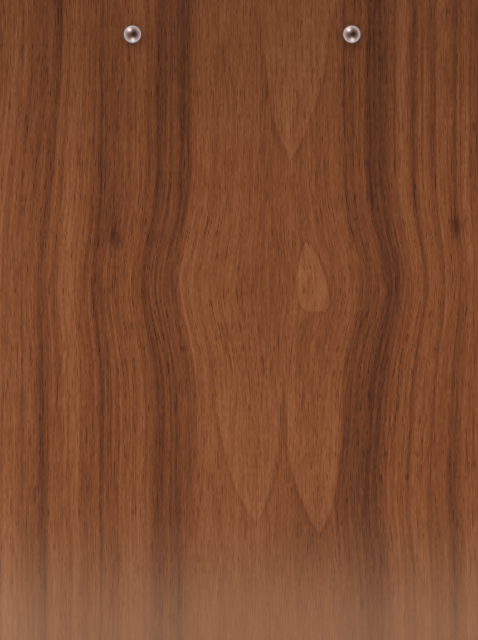
A Shadertoy shader for this texture:

```glsl
// Walnut veneer with a bulging cathedral grain and two polished metal pins.

// Grain streaks: centre, half width, tone change
const vec3 STREAKS[15] = vec3[15](
    vec3(.048, .020, -.12), vec3(.091, .013, -.28), vec3(.135, .020, .07),
    vec3(.212, .004, -.16), vec3(.238, .008, -.10), vec3(.285, .028, .06),
    vec3(.340, .014, -.21), vec3(.381, .021, -.25), vec3(.432, .014, .07),
    vec3(.736, .016, -.20), vec3(.788, .026, -.27), vec3(.842, .020, .10),
    vec3(.866, .007, -.20), vec3(.952, .007, -.22), vec3(.985, .015, -.06));

float hash(vec2 p) {
    vec3 q = fract(p.xyx * .1031);
    q += dot(q, q.yzx + 33.33);
    return fract((q.x + q.y) * q.z);
}

float noise(vec2 p) {
    vec2 cell = floor(p), f = fract(p);
    f = f * f * (3. - 2. * f);
    return mix(mix(hash(cell), hash(cell + vec2(1, 0)), f.x),
               mix(hash(cell + vec2(0, 1)), hash(cell + vec2(1, 1)), f.x), f.y);
}

float bell(float x, float width) {
    x /= width;
    return exp(-x * x);
}

// Straightens the bulging fibres into a cross-grain coordinate
float grainCoord(vec2 uv) {
    float side = (uv.x - .575) / .19;
    float push = side * exp(.5 - .5 * side * side);
    float s = uv.x - .037 * push * bell(uv.y - .555, .095);
    s += .014 * max(push, 0.) * bell(uv.y - .24, .11);
    s -= .035 * smoothstep(.55, 1., uv.y) * (1. - smoothstep(.1, .24, uv.x));
    return s + .003 * (noise(vec2(uv.x * 5., uv.y * 9.)) - .5);
}

float streakTone(float s) {
    float tone = 0.;
    for (int i = 0; i < 15; i++)
        tone += STREAKS[i].z * bell(s - STREAKS[i].x, STREAKS[i].y);
    return tone;
}

// Downward pointing growth ring; reach holds its left and right half widths
float tongueTone(vec2 uv, vec2 tip, vec2 reach, float taper, float rise) {
    float h = uv.y - tip.y;
    float x = uv.x - tip.x + .010 * (noise(uv * vec2(5., 16.) + tip * 40.) - .5);
    float span = (x < 0. ? reach.x : reach.y) * (1. - exp(-max(h, 0.) / taper));
    float edge = abs(x) - span;
    float fade = smoothstep(-.008, .012, h) * (1. - smoothstep(.4 * rise, rise, h));
    float pale = 1. - smoothstep(-.002, .003, edge);
    return fade * (pale * (.4 + .6 * bell(edge, .03)) - .5 * bell(edge - .004, .006));
}

// Closed pale drop, blunt below and pointed above
float dropTone(vec2 uv, vec2 base, float width, float height) {
    float t = clamp((uv.y - base.y) / height, 0., 1.);
    float span = 1.75 * width * pow(t, .25) * pow(1. - t, .75);
    float edge = abs(uv.x - base.x + .019 * t) - span;
    float fade = smoothstep(0., .03, t) * (1. - smoothstep(.94, 1., t));
    return fade * (1. - smoothstep(-.002, .003, edge) - .6 * bell(edge - .003, .004));
}

float knot(vec2 uv, vec2 centre) {
    vec2 d = uv - centre;
    return bell(length(d * vec2(1., .8)), .013) + .4 * bell(d.x, .009) * bell(d.y - .03, .06);
}

vec3 woodColor(float tone) {
    vec3 deep = vec3(.30, .170, .118), mid = vec3(.485, .280, .168), pale = vec3(.63, .42, .28);
    return tone < .5 ? mix(deep, mid, max(tone, 0.) * 2.) : mix(mid, pale, min(tone, 1.) * 2. - 1.);
}

vec3 addPin(vec3 color, vec2 d, float radius, float pixel) {
    color *= 1. - .35 * bell(length(d + vec2(-.002, .004)), radius * 1.1);
    vec2 q = d / radius;
    float r = length(q);
    vec3 metal = mix(vec3(.40, .30, .26), vec3(.72, .65, .66), smoothstep(.3, .95, r));
    metal = mix(metal, vec3(.16, .09, .07), .8 * bell(length(q - vec2(.15, 0.)), .34));
    metal += .55 * bell(length(q - vec2(-.3, .45)), .25) + .45 * bell(length(q - vec2(.05, -.55)), .25);
    metal *= 1. - .35 * smoothstep(.85, 1., r);
    return mix(color, metal, 1. - smoothstep(-pixel, pixel, length(d) - radius));
}

void mainImage(out vec4 fragColor, in vec2 fragCoord) {
    vec2 uv = fragCoord / iResolution.xy;
    float s = grainCoord(uv);
    float heart = smoothstep(.403, .417, s) * (1. - smoothstep(.706, .722, s));

    // Long streaks, broad and narrow
    float tone = .49 + streakTone(s) + .06 * heart;
    tone += (.22 - .15 * heart) * (noise(vec2(s * 75., uv.y * 1.5)) - .5);
    tone += (.24 - .17 * heart) * (noise(vec2(s * 190., uv.y * 2.5)) - .5);
    tone += .08 * (noise(vec2(s * 14., uv.y * 2.) + 7.) - .5);

    // Rings of the heartwood
    tone += .17 * tongueTone(uv, vec2(.671, .165), vec2(.080, .050), .075, .32);
    tone += .12 * tongueTone(uv, vec2(.537, .183), vec2(.090, .060), .085, .32);
    tone += .12 * tongueTone(uv, vec2(.607, .748), vec2(.070, .105), .120, .40);
    tone += .06 * tongueTone(uv, vec2(.600, .785), vec2(.045, .060), .100, .30);
    tone += .16 * dropTone(uv, vec2(.661, .512), .032, .112);
    tone -= .14 * bell(uv.x - .65, .06) * bell(uv.y - .16, .08);
    tone -= .06 * bell(uv.x - .54, .07) * bell(uv.y - .56, .16);
    tone += .09 * bell(uv.x - .447 - .025 * bell(uv.y - .17, .07), .006) * (1. - smoothstep(.3, .45, uv.y));
    for (int i = 0; i < 3; i++)
        tone += .10 * bell(s - .415 - .021 * float(i), .004) * bell(uv.y - .5, .25);
    tone -= .33 * knot(uv, vec2(.239, .629)) + .28 * knot(uv, vec2(.952, .645));

    // Fine fibres and short open pores
    tone += .20 * (noise(vec2(s * 390., uv.y * 35.)) - .5);
    tone += .15 * (noise(vec2(uv.x * 380., uv.y * 170.) + 50.) - .5);
    float pore = noise(vec2(s * 400., uv.y * 55.) + 31.);
    tone -= .20 * smoothstep(.74, .97, pore);

    // Soft daylight from below, shade towards the top
    vec3 color = woodColor(tone) * mix(1.02, .91, smoothstep(.55, 1., uv.y));
    float haze = 1. - smoothstep(0., .32, uv.y);
    color = mix(color, vec3(.62, .465, .36), .52 * haze * haze + .10 * haze);
    color += vec3(.045, .04, .035) * bell(uv.x, .08) * (1. - uv.y);

    float aspect = iResolution.x / iResolution.y;
    for (int i = 0; i < 2; i++) {
        vec2 centre = vec2(.277 + .459 * float(i), .9466);
        color = addPin(color, (uv - centre) * vec2(aspect, 1.), .0143, 1. / iResolution.y);
    }
    fragColor = vec4(clamp(color, 0., 1.), 1.);
}
```
